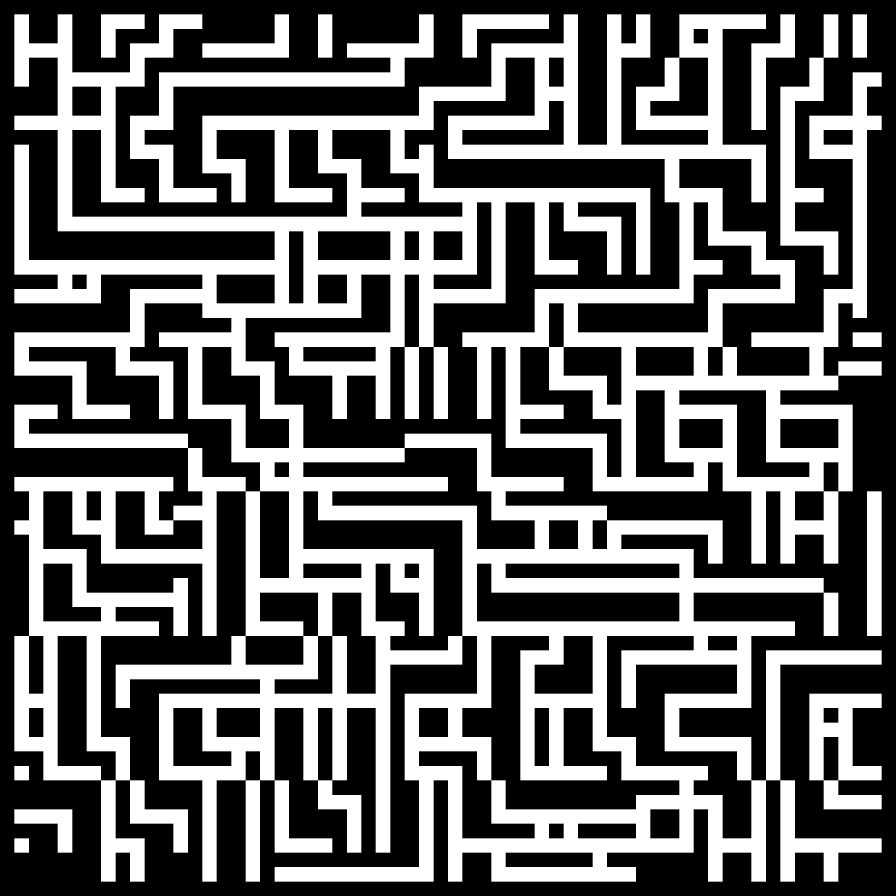
Give the GLSL for this pattern, as a WebGL 1 fragment shader.

```glsl
precision highp float;
// A maze of white corridors, one cell wide, on a black 62 x 62 cell board.
// Nodes sit two or three cells apart in shifted bands; each node opens a
// corridor sideways or upward by hash, so the paths wind and branch.

uniform vec2 u_resolution;

float hash(vec2 p) {
  return fract(sin(dot(p, vec2(127.1, 311.7))) * 43758.55);
}

// Either 2 or 3: the place of the middle line in a block of five cells.
float middleLine(vec2 seed) {
  return 2.0 + step(0.5, hash(seed));
}

// x: the node opens sideways, y: it opens upward; a few nodes do both.
vec2 openings(float column, float row, float band, float side) {
  // Shared keys along a diagonal keep dead ends rare.
  float turn = step(0.5, hash(vec2(column + side * row, band + 17.0)));
  float fork = step(hash(vec2(column + 53.0, band * 2.0 + row)), 0.13);
  return max(vec2(turn, 1.0 - turn), fork);
}

float corridor(vec2 cell) {
  // Black frame around the board.
  if (min(cell.x, cell.y) < 1.0 || max(cell.x, cell.y) > 60.0) return 0.0;

  // Bands five cells high; pairs of bands share a sideways shift.
  float y = cell.y + 2.0;
  float band = floor(y / 5.0);
  float group = floor(band / 2.0);
  float x = cell.x + floor(5.0 * hash(vec2(group, 7.3)));
  float block = floor(x / 5.0);
  vec2 local = vec2(x, y) - 5.0 * vec2(block, band);

  // Lines through the block, on which the nodes and corridors lie.
  float midX = middleLine(vec2(block, group + 31.0));
  float midY = middleLine(vec2(floor(block / 3.0), band + 71.0));
  bool onColumn = local.x < 0.5 || abs(local.x - midX) < 0.5;
  bool onRow = local.y < 0.5 || abs(local.y - midY) < 0.5;
  if (onColumn && onRow) return 1.0;

  float column = 2.0 * block + step(midX - 0.5, local.x);
  float row = step(midY - 0.5, local.y);
  float side = hash(vec2(band, 91.0)) < 0.5 ? -1.0 : 1.0;

  // A sideways corridor belongs to the node at its starting end.
  if (onRow) {
    float owner = side > 0.0 ? column : column + 1.0;
    return openings(owner, row, band, side).x;
  }
  if (onColumn) return openings(column, row, band, side).y;
  return 0.0;
}

void main() {
  float cellsPerPixel = 62.0 / min(u_resolution.x, u_resolution.y);

  // Average a 3 x 3 grid of samples to smooth the edges.
  float white = 0.0;
  for (int i = 0; i < 3; i++) {
    for (int j = 0; j < 3; j++) {
      vec2 offset = (vec2(float(i), float(j)) - 1.0) / 3.0;
      white += corridor(floor((gl_FragCoord.xy + offset) * cellsPerPixel));
    }
  }
  gl_FragColor = vec4(vec3(white / 9.0), 1.0);
}
```
